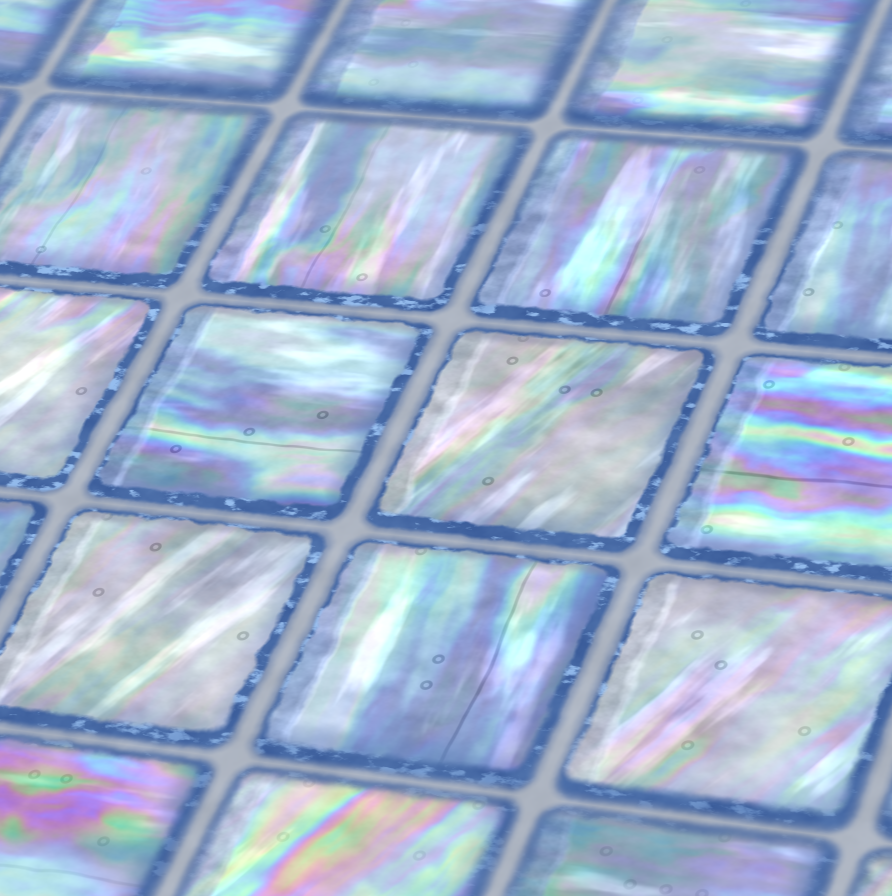
Reproduce this pattern procedurally as a Shadertoy shader.

```glsl
// Iridescent blue glass mosaic tiles on pale grout, seen obliquely with a shallow focus.

float hash(vec2 p) {
    vec3 q = fract(p.xyx * 0.1031);
    q += dot(q, q.yzx + 33.33);
    return fract((q.x + q.y) * q.z);
}

float noise(vec2 p) {
    vec2 i = floor(p), f = fract(p);
    f = f * f * (3.0 - 2.0 * f);
    return mix(mix(hash(i), hash(i + vec2(1, 0)), f.x),
               mix(hash(i + vec2(0, 1)), hash(i + vec2(1, 1)), f.x), f.y);
}

float fbm(vec2 p) {
    float sum = 0.0, amp = 0.53;
    for (int i = 0; i < 4; i++) {
        sum += amp * noise(p);
        p = mat2(1.6, 1.2, -1.2, 1.6) * p + 17.0;
        amp *= 0.5;
    }
    return sum;
}

float roundBox(vec2 p, vec2 halfSize, float radius) {
    vec2 q = abs(p) - halfSize + radius;
    return length(max(q, 0.0)) + min(max(q.x, q.y), 0.0) - radius;
}

vec3 thinFilm(float phase) {
    return cos(6.2832 * (phase + vec3(0.0, 0.33, 0.67)));
}

// Face of one tile; p runs from 0 to 1 with y downwards.
vec3 glassFace(vec2 p, vec2 id, float sharp) {
    float seed = hash(id + 41.0), tint = hash(id + 83.0);
    float warm = id.y > 0.5 ? mod(id.x + id.y, 2.0) : 0.35 * tint;
    vec2 offset = 60.0 * vec2(seed, tint);
    vec2 along = mod(id.y, 2.0) < 0.5 ? p.yx : p;
    if (warm > 0.5) along = vec2(p.y - 0.4 * p.x, p.x + 0.5 * p.y);

    float cloud = fbm(p * 3.0 + offset);
    float streak = fbm(along * vec2(1.4, 6.0) + offset.yx + 0.8 * cloud);
    float grain = fbm(p * vec2(13, 18) + offset);

    vec3 blue = mix(vec3(0.50, 0.61, 0.77), vec3(0.76, 0.86, 0.93), smoothstep(0.25, 0.72, streak));
    vec3 pearl = mix(vec3(0.64, 0.67, 0.73), vec3(0.86, 0.87, 0.88), smoothstep(0.2, 0.7, cloud));
    vec3 col = mix(blue, pearl, warm * 0.88);

    // Interference colours gather in streaked patches, strongest in the nearest row.
    float patches = smoothstep(0.35, 0.7, fbm(along * vec2(1.2, 3.0) + offset + 9.0));
    float strength = mix(0.07, 0.15, tint) * (1.0 - 0.45 * warm) + 0.06 * step(2.5, id.y);
    col += thinFilm(streak * 2.2 + cloud + seed) * strength * (0.25 + 0.75 * patches);

    // Uneven surface, white sheen, fine scratches and tiny bubbles.
    col += (grain - 0.5) * mix(0.06, 0.15, sharp);
    col += 0.16 * smoothstep(0.56, 0.76, fbm(along * vec2(2.0, 9.0) + offset + 31.0));
    float scratch = abs(along.y - 0.3 - 0.4 * seed + 0.05 * (cloud - 0.5));
    col -= 0.13 * sharp * (1.0 - smoothstep(0.002, 0.01, scratch)) * (1.0 - warm);
    vec2 cell = floor(p * 9.0), spot = fract(p * 9.0) - 0.5;
    float bubble = abs(length(spot) - 0.13);
    col -= 0.14 * sharp * step(0.94, hash(cell + offset)) * (1.0 - smoothstep(0.02, 0.08, bubble));

    // Deeper blue towards the rim, with a clear chipped bevel on the left and top.
    float wobble = 0.05 * (fbm(p * 9.0 + offset) - 0.5);
    float rim = max(smoothstep(0.81, 0.95, p.x + wobble), 0.8 * smoothstep(0.79, 0.94, p.y + wobble));
    col = mix(col, vec3(0.35, 0.47, 0.70), rim * (0.65 - 0.25 * warm));
    float bevel = 1.0 - smoothstep(0.0, 0.025, p.x - 0.135 + wobble);
    vec3 bevelTint = mix(vec3(0.43, 0.54, 0.76), vec3(0.69, 0.72, 0.77), max(warm, 0.25));
    col = mix(col, bevelTint + 0.35 * (grain - 0.45), 0.65 * bevel);
    float crease = abs(p.x - 0.14 + wobble);
    col += 0.10 * sharp * (1.0 - smoothstep(0.005, 0.025, crease));
    float lip = 1.0 - smoothstep(0.045, 0.095, p.y + wobble);
    return mix(col, vec3(0.55, 0.57, 0.66), 0.6 * lip);
}

void mainImage(out vec4 fragColor, in vec2 fragCoord) {
    vec2 screen = fragCoord / iResolution.y;
    screen.y = 1.0 - screen.y;

    // Undo the perspective: columns are the tile axes and the grid origin.
    mat3 view = mat3(0.2786, 0.0178, -0.0228,
                     -0.1244, 0.1975, -0.0382,
                     0.0404, 0.1020, 1.0228);
    vec3 ground = inverse(view) * vec3(screen, 1.0);
    vec2 grid = ground.xy / ground.z;
    vec2 id = floor(grid), p = fract(grid);

    // Focus falls off above and below the middle.
    float blur = 0.010 + 0.05 * (1.0 - smoothstep(0.0, 0.34, screen.y))
               + 0.022 * smoothstep(0.72, 1.0, screen.y);
    blur = max(blur, 5.0 / iResolution.y);
    float sharp = clamp(0.012 / blur, 0.0, 1.0);

    float chip = (fbm(grid * 16.0) - 0.5) * 0.035 * (0.4 + 0.6 * sharp);
    float body = roundBox(p - 0.5, vec2(0.455, 0.472), 0.06) + 0.5 * chip;
    float face = roundBox(p - vec2(0.487, 0.477), vec2(0.429, 0.435), 0.05) + chip;

    // Grout, shaded where it meets the glass.
    vec3 col = mix(vec3(0.46, 0.54, 0.69), vec3(0.68, 0.71, 0.76), smoothstep(-0.01, 0.04, body));
    col += 0.07 * (fbm(grid * 9.0) - 0.5);

    // Thick dark sides with broken glints, then the face.
    float glint = smoothstep(0.52, 0.75, fbm(grid * vec2(18, 34)));
    vec3 side = mix(vec3(0.20, 0.33, 0.58), vec3(0.34, 0.48, 0.70), fbm(grid * 11.0));
    side += vec3(0.30, 0.32, 0.28) * glint * sharp;
    col = mix(col, side, 1.0 - smoothstep(-blur, blur, body));
    col = mix(col, glassFace(p, id, sharp), 1.0 - smoothstep(-blur, blur, face));

    fragColor = vec4(clamp(col, 0.0, 1.0), 1.0);
}
```
